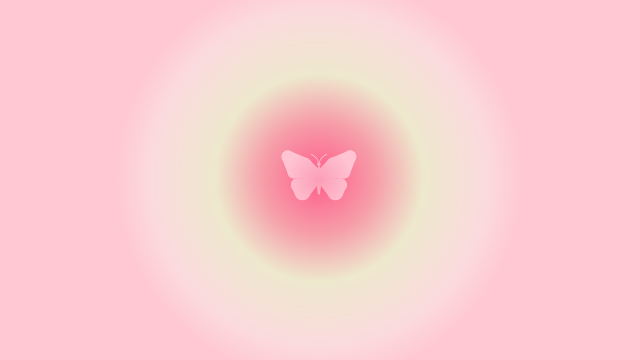
A Shadertoy shader for this background:

```glsl
const vec2 GLOW_CENTER = vec2(-0.002, 0.006);  // canvas heights from the middle
const vec2 INSECT_CENTER = vec2(-0.003, 0.0);
const float INSECT_SCALE = 648.0;              // wing units per canvas height
const float WING_BLEND = 2.0;

// Glow colours from the core outwards, with their radii
const vec3 CORE = vec3(1.00, 0.36, 0.54);
const vec3 ROSE = vec3(0.965, 0.62, 0.665);
const vec3 CREAM = vec3(0.933, 0.910, 0.805);
const vec3 BLUSH = vec3(0.985, 0.855, 0.870);
const vec3 BACKDROP = vec3(1.00, 0.785, 0.825);
const float ROSE_RADIUS = 0.158;
const float CREAM_RADIUS = 0.288;
const float BLUSH_RADIUS = 0.470;
const float GLOW_RADIUS = 0.565;

const vec3 WING_INNER = vec3(0.985, 0.62, 0.71);
const vec3 WING_OUTER = vec3(1.00, 0.765, 0.825);
const float WING_FADE = 0.095;

// Wing joints: x, y, radius
const vec3 UPPER_ROOT = vec3(3.0, 10.0, 9.0);
const vec3 UPPER_MID = vec3(27.0, 26.0, 14.5);
const vec3 UPPER_TIP = vec3(56.0, 42.0, 11.0);
const vec3 UPPER_HEM = vec3(45.0, 14.0, 11.0);
const vec3 LOWER_ROOT = vec3(5.0, -3.0, 6.0);
const vec3 LOWER_SIDE = vec3(38.0, -9.0, 12.0);
const vec3 LOWER_TIP = vec3(29.5, -22.0, 14.0);

float ramp(float from, float to, float x) {
    return clamp((x - from) / (to - from), 0.0, 1.0);
}

vec3 glowColor(float r) {
    vec3 color = mix(CORE, ROSE, ramp(0.0, ROSE_RADIUS, r));
    color = mix(color, CREAM, ramp(ROSE_RADIUS, CREAM_RADIUS, r));
    color = mix(color, BLUSH, ramp(CREAM_RADIUS, BLUSH_RADIUS, r));
    return mix(color, BACKDROP, ramp(BLUSH_RADIUS, GLOW_RADIUS, r));
}

// Capsule whose radius varies between its two joints
float taperedCapsule(vec2 p, vec3 a, vec3 b) {
    vec2 axis = b.xy - a.xy;
    float h = clamp(dot(p - a.xy, axis) / dot(axis, axis), 0.0, 1.0);
    vec3 joint = mix(a, b, h);
    return length(p - joint.xy) - joint.z;
}

float smoothUnion(float a, float b) {
    float h = max(WING_BLEND - abs(a - b), 0.0) / WING_BLEND;
    return min(a, b) - 0.25 * h * h * WING_BLEND;
}

float wingsDistance(vec2 p) {
    float upper = taperedCapsule(p, UPPER_ROOT, UPPER_MID);
    upper = smoothUnion(upper, taperedCapsule(p, UPPER_MID, UPPER_TIP));
    upper = smoothUnion(upper, taperedCapsule(p, UPPER_TIP, UPPER_HEM));
    upper = smoothUnion(upper, taperedCapsule(p, UPPER_HEM, UPPER_ROOT));
    float lower = taperedCapsule(p, LOWER_ROOT, LOWER_SIDE);
    lower = smoothUnion(lower, taperedCapsule(p, LOWER_SIDE, LOWER_TIP));
    lower = smoothUnion(lower, taperedCapsule(p, LOWER_TIP, LOWER_ROOT));
    return min(upper, lower);
}

float bodyDistance(vec2 p) {
    float thorax = taperedCapsule(p, vec3(0.0, 22.0, 2.6), vec3(0.0, -10.0, 3.6));
    float abdomen = taperedCapsule(p, vec3(0.0, -10.0, 3.6), vec3(0.0, -24.0, 2.2));
    float head = length(p - vec2(0.0, 28.5)) - 3.3;
    return min(min(thorax, abdomen), head);
}

// Parabola leaning outwards from the head
float antennaDistance(vec2 p) {
    float t = clamp((p.y - 31.0) / 15.0, 0.0, 1.0);
    vec2 curve = vec2(1.2 + 11.8 * t * t, 31.0 + 15.0 * t);
    float slope = 23.6 * t / 15.0;
    vec2 offset = p - curve;
    return length(vec2(offset.x / sqrt(1.0 + slope * slope), offset.y)) - 0.8;
}

void mainImage(out vec4 fragColor, in vec2 fragCoord) {
    vec2 uv = (fragCoord - 0.5 * iResolution.xy) / iResolution.y;
    vec3 color = glowColor(length(uv - GLOW_CENTER));

    // Mirrored silhouette
    vec2 q = uv - INSECT_CENTER;
    vec2 p = vec2(abs(q.x), q.y) * INSECT_SCALE;
    float d = min(min(wingsDistance(p), bodyDistance(p)), antennaDistance(p));
    float halfPixel = 0.5 * INSECT_SCALE / iResolution.y;
    float coverage = 1.0 - smoothstep(-halfPixel, halfPixel, d);
    vec3 wingColor = mix(WING_INNER, WING_OUTER, ramp(0.0, WING_FADE, length(q)));

    fragColor = vec4(mix(color, wingColor, coverage), 1.0);
}
```
